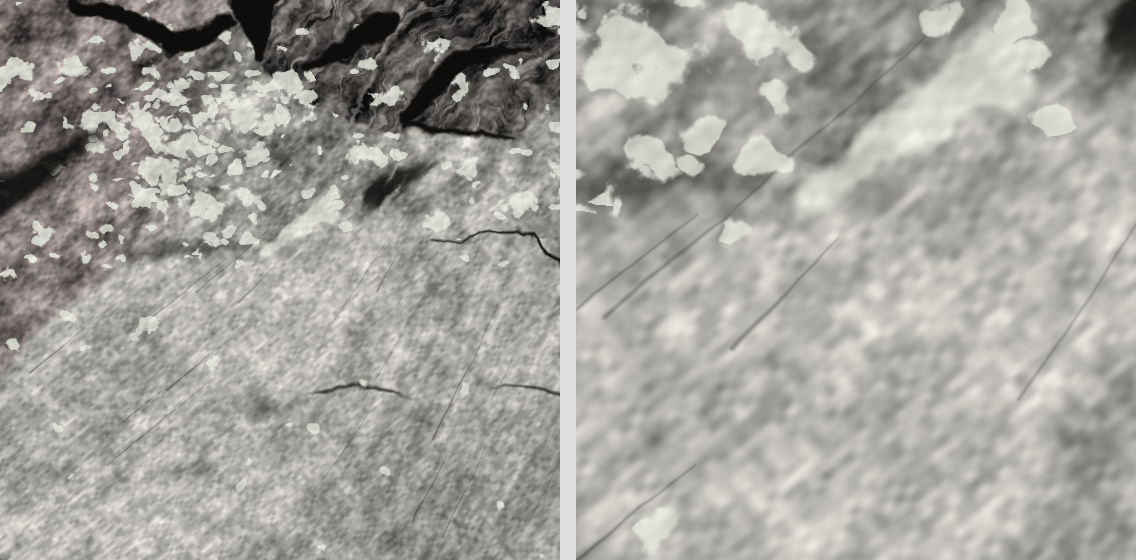
Left: the whole. Right: its middle third, enlarged.
This texture is drawn by a three.js fragment shader. Its source:

```glsl
#define SLAB_TONE 0.675
#define LEDGE_TONE 0.53
#define CLIFF_TONE 0.29
#define GRAIN 0.30
#define NEUTRAL vec3(1.01, 1.0, 0.965)
#define BROWN vec3(1.05, 0.98, 0.96)
#define LICHEN vec3(0.87, 0.88, 0.84)
#define SHADOW vec3(0.055, 0.052, 0.045)
#define LOW_ANGLE 0.68
#define STEEP_ANGLE 1.12

varying vec2 vUv;

float hash(vec2 p) {
  vec3 q = fract(vec3(p.xyx) * 0.1031);
  q += dot(q, q.yzx + 33.33);
  return fract((q.x + q.y) * q.z);
}

float noise(vec2 p) {
  vec2 i = floor(p), f = fract(p);
  f = f * f * (3.0 - 2.0 * f);
  return mix(mix(hash(i), hash(i + vec2(1, 0)), f.x),
             mix(hash(i + vec2(0, 1)), hash(i + vec2(1, 1)), f.x), f.y);
}

float fbm(vec2 p) {
  float sum = 0.0, amp = 0.5;
  for (int i = 0; i < 5; i++) {
    sum += amp * noise(p);
    p = mat2(1.6, 1.2, -1.2, 1.6) * p + 17.3;
    amp *= 0.5;
  }
  return sum / 0.97;
}

// Coordinates along and across a direction
vec2 align(vec2 p, float a) {
  vec2 d = vec2(cos(a), sin(a));
  return vec2(dot(p, d), dot(p, vec2(-d.y, d.x)));
}

float streaks(vec2 p, float a, vec2 scale) {
  vec2 q = align(p, a) * scale;
  return 0.6 * noise(q) + 0.4 * noise(q * 2.3 + 9.0);
}

// Distance to a capsule whose radius tapers from ra to rb
float taper(vec2 p, vec2 a, vec2 b, float ra, float rb) {
  vec2 ab = b - a;
  float h = clamp(dot(p - a, ab) / dot(ab, ab), 0.0, 1.0);
  return length(p - a - ab * h) - mix(ra, rb, h);
}

float fill(float d, float soft) { return 1.0 - smoothstep(-soft, soft, d); }

// Ragged patches, one per cell, present where density is high
float lichen(vec2 p, float scale, float density) {
  vec2 q = p * scale + 1.3 * (vec2(fbm(p * 38.0), fbm(p * 38.0 + 70.0)) - 0.5);
  vec2 cell = floor(q);
  float cover = 0.0;
  for (int y = -1; y <= 1; y++)
    for (int x = -1; x <= 1; x++) {
      vec2 c = cell + vec2(x, y);
      vec2 centre = c + 0.2 + 0.6 * vec2(hash(c), hash(c + 41.0));
      float radius = mix(0.16, 0.58, hash(c + 83.0));
      float d = length((q - centre) * vec2(0.85, 1.2)) - radius;
      cover = max(cover, fill(d, 0.07) * step(hash(c + 127.0), density));
    }
  return cover;
}

// Scattered fissures that steepen towards the right
float fissures(vec2 p) {
  float cover = 0.0;
  for (int i = 0; i < 18; i++) {
    float k = float(i);
    vec2 a = vec2(hash(vec2(k, 3.0)), 0.5 * hash(vec2(k, 8.0)));
    float angle = mix(LOW_ANGLE, STEEP_ANGLE, smoothstep(0.25, 0.8, a.x));
    vec2 b = a + mix(0.08, 0.3, hash(vec2(k, 5.0))) * vec2(cos(angle), sin(angle));
    float d = taper(p, a, b, 0.0014 * hash(vec2(k, 6.0)), 0.0);
    cover = max(cover, fill(d, 0.0016) * mix(0.25, 0.8, hash(vec2(k, 7.0))));
  }
  return cover;
}

void main() {
  vec2 p = vUv;
  vec2 warp = vec2(fbm(p * 14.0), fbm(p * 14.0 + 50.0)) - 0.5;
  vec2 w = p + 0.05 * warp;
  float broad = fbm(p * 5.0 + 20.0) - 0.5;
  float mottle = fbm(p * 32.0) - 0.5;
  vec2 g = align(p, LOW_ANGLE) * vec2(120.0, 185.0);
  float grain = 0.65 * noise(g) + 0.35 * noise(g * 0.5 + 30.0) - 0.5;
  float steep = smoothstep(0.35, 0.8, p.x);

  // Pale lower slab
  float lines = mix(streaks(p, LOW_ANGLE, vec2(5.0, 65.0)),
                    streaks(p, STEEP_ANGLE, vec2(4.0, 75.0)), steep) - 0.5;
  float tone = SLAB_TONE + 0.2 * lines + 0.3 * broad + 0.3 * mottle
             - 0.07 * steep * (1.0 - p.y);

  // Rough ledge, brown on the left, rounded shoulder on the right
  float ledgeY = min(0.35 + 0.83 * p.x, 0.54) + 0.08 * smoothstep(0.45, 0.68, p.x)
               - 0.055 * smoothstep(0.7, 0.78, p.x);
  float ledge = smoothstep(-0.015, 0.015, w.y - ledgeY);
  float left = 1.0 - smoothstep(0.12, 0.36, p.x + 0.4 * (0.6 - p.y));
  float shoulder = smoothstep(0.68, 0.78, w.x);
  float ribs = streaks(w, 0.8, vec2(7.0, 38.0)) - 0.5;
  float ledgeTone = LEDGE_TONE - 0.1 * left + 0.08 * shoulder
                  + (0.4 - 0.2 * shoulder) * ribs + 0.55 * mottle + 0.25 * broad;
  tone = mix(tone, ledgeTone, ledge);

  // Dark layered cliff
  float valley = max(0.74 - p.x, 0.0), rise = max(p.x - 0.88, 0.0);
  float cliffY = 0.76 + 1.6 * valley * valley + 5.0 * rise * rise;
  float cliff = smoothstep(-0.006, 0.006, w.y - cliffY) * smoothstep(0.455, 0.475, w.x);
  float strata = streaks(p + 0.13 * warp, 0.95, vec2(8.0, 95.0)) - 0.5;
  tone = mix(tone, CLIFF_TONE + 0.6 * strata + 0.5 * mottle + 0.4 * broad, cliff);
  tone += GRAIN * grain * mix(1.0, 0.7, cliff);

  // Cracks and soft stains
  float stain = 0.7 * fill(taper(w, vec2(0.24, 0.55), vec2(0.41, 0.555), 0.012, 0.006), 0.02);
  stain = max(stain, 0.45 * fill(taper(w, vec2(0.45, 0.272), vec2(0.55, 0.288), 0.025, 0.005), 0.012));
  stain = max(stain, 0.3 * fill(taper(w, vec2(0.29, 0.15), vec2(0.38, 0.18), 0.012, 0.006), 0.015));
  float seamY = 0.298 + 0.012 * sin(p.x * 22.0) + 0.03 * warp.y;
  float seam = fill(abs(p.y - seamY) - 0.0025, 0.003) * smoothstep(0.53, 0.58, p.x);
  stain = max(stain, seam * smoothstep(0.3, 0.55, noise(p * 11.0)));
  stain = max(stain, 0.85 * fissures(p + 0.008 * warp));
  tone *= 1.0 - 0.65 * stain;
  vec3 color = clamp(tone, 0.05, 0.93) * mix(NEUTRAL, BROWN, max(left * ledge, 0.5 * cliff));

  // Lichen gathers along the crest and thins out on the slab
  float crest = fill(taper(p, vec2(0.28, 0.74), vec2(0.47, 0.81), 0.12, 0.06), 0.07);
  float density = mix(0.025, 0.17, ledge) + 0.48 * crest - 0.07 * cliff;
  float patches = max(lichen(p, 21.0, density), lichen(p + 3.7, 43.0, density * 0.8));
  patches = max(patches, fill(taper(w, vec2(0.47, 0.55), vec2(0.58, 0.62), 0.008, 0.02), 0.006));
  color = mix(color, LICHEN + 0.13 * grain + 0.12 * mottle, 0.88 * patches);

  // Deep shadows in the clefts
  float deep = taper(w, vec2(0.14, 1.0), vec2(0.31, 0.922), 0.014, 0.022);
  deep = min(deep, taper(w, vec2(0.31, 0.922), vec2(0.40, 0.965), 0.02, 0.012));
  deep = min(deep, taper(w, vec2(0.445, 1.0), vec2(0.462, 0.90), 0.045, 0.012));
  deep = min(deep, taper(w, vec2(0.55, 0.88), vec2(0.69, 0.955), 0.008, 0.022));
  deep = min(deep, taper(w, vec2(0.72, 0.785), vec2(0.82, 0.885), 0.014, 0.018));
  deep = min(deep, taper(w, vec2(0.82, 0.885), vec2(0.94, 0.915), 0.016, 0.004));
  deep = min(deep, taper(w, vec2(0.72, 0.772), vec2(0.91, 0.758), 0.006, 0.003));
  deep = min(deep, taper(w, vec2(0.77, 0.565), vec2(0.95, 0.572), 0.001, 0.003));
  deep = min(deep, taper(w, vec2(0.95, 0.572), vec2(1.0, 0.53), 0.003, 0.004));
  float shade = fill(deep, 0.004);
  shade = max(shade, 0.9 * fill(taper(w, vec2(-0.03, 0.645), vec2(0.18, 0.757), 0.042, 0.002), 0.012));
  float crag = fill(taper(w, vec2(0.66, 0.655), vec2(0.77, 0.70), 0.028, 0.01), 0.012);
  shade = max(shade, crag * smoothstep(-0.15, 0.12, -ribs) * 0.85);
  gl_FragColor = vec4(mix(color, SHADOW, shade), 1.0);
}
```
